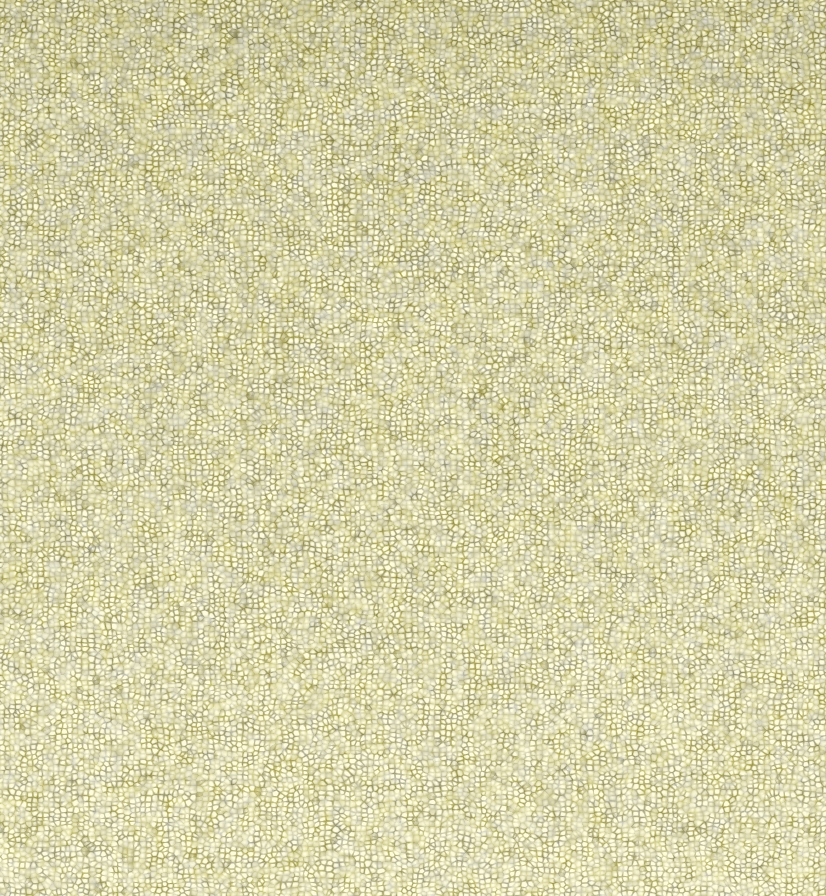
This texture is drawn by a WebGL 1 fragment shader. Its source:

```glsl
precision highp float;
uniform vec2 u_resolution;

#define LOOP_GRID vec2(158.0, 176.0)
#define JITTER 0.85
#define CONTRAST 1.0
#define MEAN_TONE 0.67
#define LIGHT_FALL 0.17
#define GRAIN 0.22
#define YELLOW_TINT 0.075
#define SHADOW_COLOR vec3(0.58, 0.56, 0.35)
#define YARN_COLOR vec3(1.0, 0.99, 0.86)

vec2 hash2(vec2 cell) {
  vec3 h = fract(cell.xyx * vec3(0.1031, 0.1030, 0.0973));
  h += dot(h, h.yzx + 33.33);
  return fract((h.xx + h.yz) * h.zy);
}

float valueNoise(vec2 p) {
  vec2 cell = floor(p);
  vec2 f = fract(p);
  f = f * f * (3.0 - 2.0 * f);
  float low = mix(hash2(cell).x, hash2(cell + vec2(1.0, 0.0)).x, f.x);
  float high = mix(hash2(cell + vec2(0.0, 1.0)).x, hash2(cell + 1.0).x, f.x);
  return mix(low, high, f.y);
}

// Nearest yarn loop: x = distance, y = margin to the next loop, z = random shade
vec3 yarnLoop(vec2 p) {
  vec2 home = floor(p);
  float nearest = 9.0;
  float second = 9.0;
  float shade = 0.5;
  for (int j = -1; j <= 1; j++) {
    for (int i = -1; i <= 1; i++) {
      vec2 cell = home + vec2(float(i), float(j));
      vec2 center = cell + 0.5 + (hash2(cell) - 0.5) * vec2(0.6, 1.0) * JITTER;
      float d = length(p - center);
      if (d < nearest) {
        second = nearest;
        nearest = d;
        shade = hash2(cell + 417.0).y;
      } else {
        second = min(second, d);
      }
    }
  }
  return vec3(nearest, second - nearest, shade);
}

void main() {
  vec2 p = gl_FragCoord.xy / u_resolution.y;
  vec2 weave = p * LOOP_GRID;

  // Slightly wandering columns of loops
  weave += 0.7 * vec2(valueNoise(p * 34.0), valueNoise(p * 41.0 + 60.0));
  vec3 yarn = yarnLoop(weave);

  // Gaps between loops are broken: deep in places, closed in others
  float gap = 1.0 - smoothstep(0.0, 0.55, yarn.y);
  float depth = smoothstep(0.15, 0.85, valueNoise(weave * vec2(0.9, 0.75) + 19.0));
  float relief = (0.08 + 0.6 * depth) * (0.36 - gap);
  relief += 0.36 * (0.42 - yarn.x) + 0.22 * (yarn.z - 0.5);
  relief += GRAIN * (valueNoise(p * vec2(340.0, 300.0) + 7.0) - 0.5);

  // Uneven pile: small clumps, upright streaks and broad wear
  float clumps = valueNoise(p * 80.0 + 13.0) - 0.5;
  float streaks = valueNoise(p * vec2(120.0, 28.0) + 31.0) - 0.5;
  float wear = valueNoise(p * 9.0 + 5.0) - 0.5;
  float tone = MEAN_TONE + CONTRAST * relief;
  tone += 0.06 * clumps + 0.05 * streaks + 0.025 * wear;

  // Light falls off towards the top edge
  tone += LIGHT_FALL * (0.5 - p.y) - 0.05 * smoothstep(0.85, 1.0, p.y);
  vec3 color = mix(SHADOW_COLOR, YARN_COLOR, clamp(tone, -0.15, 1.0));

  // Yellow threads show in the half shaded parts
  float thread = valueNoise(p * 85.0 + 83.0) + valueNoise(p * 170.0) - 1.0;
  float halfShade = 1.0 - smoothstep(0.5, 1.05, tone);
  color += YELLOW_TINT * thread * (0.3 + halfShade) * vec3(0.15, 0.05, -1.0);

  gl_FragColor = vec4(clamp(color, 0.0, 1.0), 1.0);
}
```
